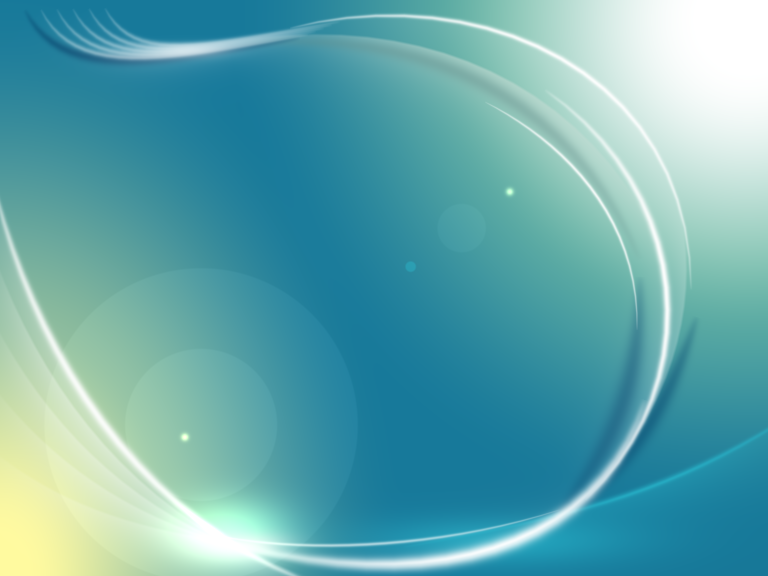
Write a Shadertoy shader that draws this background.

```glsl
// Draws glossy ribbons of light sweeping around a blue field lit from two corners.
#define DEEP vec3(0.09, 0.475, 0.605)
#define NAVY vec3(0.02, 0.27, 0.43)
#define CYAN vec3(0.16, 0.74, 0.82)
#define SAGE vec3(0.63, 0.78, 0.62)
#define YELLOW vec3(1.0, 0.98, 0.62)
#define MINT vec3(0.44, 0.73, 0.65)
#define WHITE vec3(1.0)
#define SEGMENTS 20
#define STRANDS 5

// Each matrix holds the four control points of a cubic curve.
vec2 curvePoint(mat4x2 curve, float t) {
    float s = 1.0 - t;
    return curve * vec4(s * s * s, 3.0 * s * s * t, 3.0 * s * t * t, t * t * t);
}

// Signed distance to the curve (positive on its right) and position along it.
vec2 nearest(vec2 p, mat4x2 curve) {
    vec2 a = curve[0], hit = vec2(9.0, 0.0);
    float best = 1e3;
    for (int i = 1; i <= SEGMENTS; i++) {
        float t = float(i) / float(SEGMENTS);
        vec2 b = curvePoint(curve, t), d = b - a;
        float h = clamp(dot(p - a, d) / dot(d, d), 0.0, 1.0);
        vec2 q = p - a - d * h;
        float l = dot(q, q);
        if (l < best) {
            best = l;
            float side = q.x * d.y < q.y * d.x ? -1.0 : 1.0;
            hit = vec2(side * sqrt(l), t - (1.0 - h) / float(SEGMENTS));
        }
        a = b;
    }
    return hit;
}

float taper(float t) { return sin(3.14159 * clamp(t, 0.0, 1.0)); }

// Soft line that thins out towards both ends.
float streak(vec2 n, float width) {
    float k = taper(n.y);
    float w = max(width * (0.4 + 0.6 * k), 0.7 / iResolution.y);
    return exp(-n.x * n.x / (w * w)) * sqrt(k);
}

// Sheet with a crisp edge on the curve, fading to its right.
float veil(vec2 n, float width) {
    return smoothstep(-0.003, 0.003, n.x) * exp(-max(n.x, 0.0) / width) * taper(n.y);
}

float glow(vec2 p, vec2 center, vec2 size) {
    vec2 q = (p - center) / size;
    return exp(-dot(q, q));
}

float disc(vec2 p, vec2 center, float radius) {
    return 1.0 - smoothstep(-0.002, 0.002, length(p - center) - radius);
}

vec3 background(vec2 p) {
    float warm = length(p * vec2(1.15, 0.8));
    float cool = distance(p, vec2(1.3, 0.965));
    vec3 color = mix(DEEP, SAGE, 1.0 - smoothstep(0.22, 0.82, warm));
    color = mix(color, YELLOW, 1.0 - smoothstep(0.05, 0.36, warm));
    color = mix(color, MINT, 1.0 - smoothstep(0.35, 0.9, cool));
    return mix(color, WHITE, 1.0 - smoothstep(0.08, 0.55, cool));
}

void mainImage(out vec4 fragColor, in vec2 fragCoord) {
    vec2 p = fragCoord / iResolution.xy * vec2(4.0 / 3.0, 1.0);
    vec3 color = background(p);

    // Lens discs and sparks along one axis
    vec2 axisStart = vec2(0.321, 0.241), axis = vec2(0.564, 0.426);
    vec2 flare = axisStart + 0.05 * axis;
    color += 0.028 * (disc(p, flare, 0.272) + disc(p, flare, 0.132));
    color += 0.02 * disc(p, axisStart + 0.852 * axis, 0.042);
    color = mix(color, CYAN, 0.4 * disc(p, axisStart + 0.695 * axis, 0.009));
    for (int i = 0; i < 2; i++)
        color += vec3(0.5, 0.45, 0.25) * glow(p, axisStart + float(i) * axis, vec2(0.006));

    // Cyan wash at the lower right
    mat4x2 wash = mat4x2(1.45, 0.33, 1.215, 0.167, 1.06, 0.115, 0.7, 0.05);
    vec2 n = nearest(p, wash);
    color = mix(color, DEEP * 0.95, 0.4 * glow(p, vec2(1.33, 0.0), vec2(0.4, 0.2)));
    color = mix(color, CYAN, 0.35 * veil(vec2(-n.x, n.y), 0.06) + 0.45 * streak(n, 0.005));
    color = mix(color, CYAN, 0.6 * glow(p, vec2(0.86, 0.06), vec2(0.22, 0.04)));

    // Shadows under the ribbon
    mat4x2 innerShade = mat4x2(1.111, 0.52, 1.111, 0.34, 1.076, 0.236, 0.97, 0.11);
    mat4x2 outerShade = mat4x2(1.21, 0.45, 1.163, 0.306, 1.111, 0.219, 1.0, 0.11);
    color = mix(color, NAVY, 0.5 * streak(nearest(p, innerShade), 0.018));
    color = mix(color, NAVY, 0.5 * streak(nearest(p, outerShade), 0.015));

    // Gray sheet over the top
    mat4x2 sheet = mat4x2(0.4, 0.927, 0.729, 0.983, 1.024, 0.861, 1.16, 0.549);
    mat4x2 fold = mat4x2(0.417, 0.922, 0.729, 0.957, 0.99, 0.835, 1.111, 0.549);
    color = mix(color, vec3(0.78, 0.86, 0.83), 0.6 * veil(nearest(p, sheet), 0.055));
    color = mix(color, vec3(0.36, 0.53, 0.52), 0.4 * streak(nearest(p, fold), 0.014));

    // Fans of strands at the left and at the upper tail
    mat4x2 leftInner = mat4x2(-0.017, 0.705, 0.052, 0.401, 0.234, 0.089, 0.573, -0.024);
    mat4x2 leftOuter = mat4x2(-0.035, 0.236, 0.104, 0.115, 0.26, 0.071, 0.486, 0.049);
    mat4x2 tailLow = mat4x2(0.043, 0.983, 0.104, 0.861, 0.26, 0.887, 0.521, 0.934);
    mat4x2 tailHigh = mat4x2(0.182, 0.986, 0.234, 0.887, 0.347, 0.922, 0.59, 0.962);
    color = mix(color, NAVY, 0.75 * streak(nearest(p, tailLow), 0.009));
    for (int i = 0; i < STRANDS; i++) {
        float k = float(i) / float(STRANDS - 1);
        n = nearest(p, leftInner * (1.0 - k) + leftOuter * k);
        color = mix(color, WHITE, mix(0.42, 0.2, k) * veil(n, 0.04));
        n = nearest(p, tailLow * (0.8 - 0.8 * k) + tailHigh * (0.2 + 0.8 * k));
        color = mix(color, WHITE, 0.38 * streak(n, 0.005) + 0.1 * veil(n, 0.02));
    }
    color = mix(color, WHITE, 0.9 * streak(nearest(p, leftInner), 0.008));

    // Right sweep: outer rim, core and inner thread
    mat4x2 rim = mat4x2(0.503, 0.951, 0.833, 1.035, 1.198, 0.878, 1.2, 0.497);
    mat4x2 edge = mat4x2(1.146, 0.74, 1.233, 0.549, 1.198, 0.323, 1.024, 0.141);
    mat4x2 core = mat4x2(0.946, 0.844, 1.198, 0.67, 1.233, 0.34, 1.016, 0.132);
    mat4x2 thread = mat4x2(0.842, 0.823, 0.972, 0.757, 1.111, 0.627, 1.106, 0.427);
    n = nearest(p, rim);
    color = mix(color, WHITE, 0.85 * streak(n, 0.0045) + 0.15 * veil(n, 0.07));
    color = mix(color, WHITE, 0.25 * veil(nearest(p, edge), 0.04));
    n = nearest(p, core);
    color = mix(color, WHITE, 0.9 * streak(n, 0.0065) + 0.1 * veil(n, 0.04));
    color = mix(color, WHITE, 0.85 * streak(nearest(p, thread), 0.003));

    // Bottom sweep and the hot spot where the ribbons meet
    mat4x2 base = mat4x2(1.12, 0.306, 1.042, 0.045, 0.747, -0.042, 0.373, 0.0625);
    mat4x2 baseThread = mat4x2(0.972, 0.115, 0.747, 0.042, 0.503, 0.042, 0.373, 0.071);
    n = nearest(p, base);
    color = mix(color, WHITE, 0.9 * streak(n, 0.013) + 0.1 * veil(n, 0.03));
    color = mix(color, WHITE, 0.6 * streak(nearest(p, baseThread), 0.003));
    color += vec3(0.3, 0.42, 0.28) * glow(p, vec2(0.4, 0.075), vec2(0.1, 0.055));
    color = mix(color, WHITE, 0.9 * glow(p, vec2(0.42, 0.052), vec2(0.075, 0.022)));
    color = mix(color, WHITE, 0.4 * glow(p, vec2(0.32, 0.912), vec2(0.07, 0.012)));

    fragColor = vec4(clamp(color, 0.0, 1.0), 1.0);
}
```
